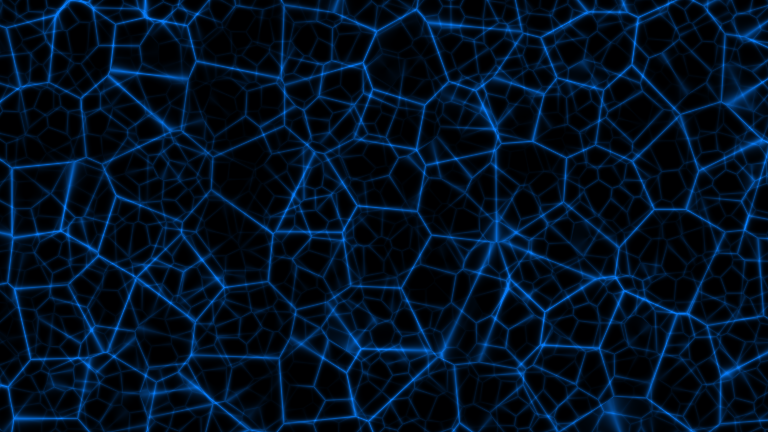
Reproduce this pattern procedurally as a WebGL 2 fragment shader.

```glsl
#version 300 es
precision highp float;
// Glowing blue web of layered, irregular cell borders on black.

#define LAYERS 3
#define BASE_CELLS 6.2      // large cells per canvas height
#define CELL_RATIO 1.8      // refinement from layer to layer
#define LAYER_FADE 0.64     // brightness kept by each finer layer
#define JITTER 0.94         // irregularity of the cells
#define CORE_WIDTH 0.0046   // bright thread, in canvas heights
#define CORE_LIGHT 0.84
#define GLOW_WIDTH 0.0165   // soft halo, in canvas heights
#define GLOW_LIGHT 0.13
#define PATCH_SCALE 5.0     // size of the bright and dim patches
#define WEB_COLOR vec3(0.03, 0.5, 1.0)
#define BACK_COLOR vec3(0.0, 0.0, 0.005)

uniform vec2 u_resolution;
out vec4 fragColor;

vec2 hash2(vec2 p) {
  vec3 q = fract(p.xyx * vec3(0.1031, 0.1030, 0.0973));
  q += dot(q, q.yzx + 33.33);
  return fract((q.xx + q.yz) * q.zy);
}

float cornerSlope(vec2 cell, vec2 corner, vec2 f) {
  return dot(hash2(cell + corner) * 2.0 - 1.0, f - corner);
}

float gradientNoise(vec2 p) {
  vec2 cell = floor(p), f = fract(p);
  vec2 blend = f * f * f * (f * (f * 6.0 - 15.0) + 10.0);
  float low = mix(cornerSlope(cell, vec2(0, 0), f),
                  cornerSlope(cell, vec2(1, 0), f), blend.x);
  float high = mix(cornerSlope(cell, vec2(0, 1), f),
                   cornerSlope(cell, vec2(1, 1), f), blend.x);
  return mix(low, high, blend.y);
}

// Gap between the two nearest seeds: zero on a cell border.
float borderGap(vec2 p) {
  vec2 cell = floor(p), f = fract(p);
  float nearest = 9.0, second = 9.0;
  for (int y = -2; y <= 2; y++) {
    for (int x = -2; x <= 2; x++) {
      vec2 offset = vec2(x, y);
      vec2 seed = offset + 0.5 + JITTER * (hash2(cell + offset) - 0.5);
      float dist = length(seed - f);
      second = min(second, max(nearest, dist));
      nearest = min(nearest, dist);
    }
  }
  return second - nearest;
}

void main() {
  vec2 uv = gl_FragCoord.xy / u_resolution.y;
  float pixel = 1.0 / u_resolution.y;
  mat2 turn = mat2(0.8, 0.6, -0.6, 0.8);

  float light = 0.0, strength = 1.0, cells = BASE_CELLS;
  vec2 p = uv;
  for (int i = 0; i < LAYERS; i++) {
    vec2 shift = vec2(37.0, 61.0) * float(i + 1);

    // Border distance in canvas heights, rounded off below a pixel
    float gap = borderGap(p * cells + shift) / cells;
    gap = length(vec2(gap, 0.35 * pixel));

    // Finer layers come and go in patches
    float patchLight = smoothstep(-0.35, 0.4, gradientNoise(p * PATCH_SCALE + shift));
    float visible = strength * mix(1.0, patchLight, i == 0 ? 0.4 : 0.85);

    light += visible * CORE_LIGHT * exp(-gap / CORE_WIDTH);
    light += visible * strength * GLOW_LIGHT * exp(-gap / GLOW_WIDTH);

    p = turn * p;
    cells *= CELL_RATIO;
    strength *= LAYER_FADE;
  }

  // Deepen the cell interiors and keep crossings from burning out
  light = max(light - 0.02, 0.0);
  light = min(light, 0.95);
  fragColor = vec4(BACK_COLOR + WEB_COLOR * light, 1.0);
}
```
